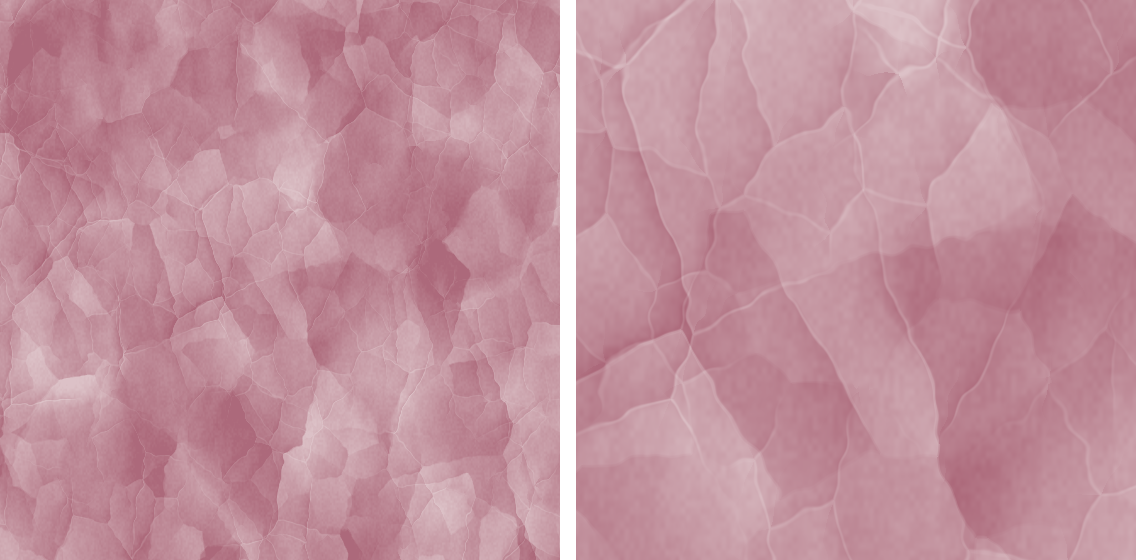
Left, the full canvas; right, a detail of the centre.
This texture is drawn by a Shadertoy shader. Its source:

```glsl
// Rose stone of overlapping translucent flakes, slightly taller than wide.
// Three warped Voronoi layers carry tilted tones; borders vary from crisp to
// faded, and some carry a thin pale crack with a shadow on one side.

const vec3 DEEP_ROSE = vec3(0.700, 0.458, 0.520);
const vec3 PALE_ROSE = vec3(0.820, 0.680, 0.712);
const float MEAN_TONE = 0.485;
const float FLAKE_ASPECT = 0.72;    // height squeeze before the cells are cut
const float TILT = 0.72;            // tone slope across one flake
const float CLOUD_CONTRAST = 0.98;
const float FIBRE_CONTRAST = 0.20;
const float GRAIN_CONTRAST = 0.17;
const float CRISP_EDGE = 0.0010;    // border widths, in canvas units
const float FADED_EDGE = 0.022;
const float CRACK_WIDTH = 0.0010;
const float SHADOW_WIDTH = 0.008;
const float CRACK_LIGHT = 0.27;
const float CRACK_SHADE = 0.38;
const vec2 SHADOW_SIDE = vec2(0.89, -0.45);

// Integer hash: three values in 0..1 for a lattice point and a seed
vec3 hash3(vec2 cell, float seed) {
    uvec3 v = uvec3(ivec3(vec3(cell, seed)) + 1000);
    v = v * 1664525u + 1013904223u;
    v.x += v.y * v.z; v.y += v.z * v.x; v.z += v.x * v.y;
    v ^= v >> 16u;
    v.x += v.y * v.z; v.y += v.z * v.x; v.z += v.x * v.y;
    return vec3(v >> 8u) / 16777216.0;
}

float noise(vec2 p, float seed) {
    vec2 i = floor(p), f = fract(p);
    f = f * f * (3.0 - 2.0 * f);
    float low = mix(hash3(i, seed).x, hash3(i + vec2(1, 0), seed).x, f.x);
    float high = mix(hash3(i + vec2(0, 1), seed).x, hash3(i + vec2(1, 1), seed).x, f.x);
    return mix(low, high, f.y);
}

float fbm(vec2 p, float seed) {
    float sum = 0.0, weight = 0.5;
    for (int k = 0; k < 4; k++) {
        sum += weight * noise(p, seed + float(k));
        p = p * 2.03 + 3.7;
        weight *= 0.5;
    }
    return sum / 0.9375;
}

// Bends flake borders broadly and frays them finely
vec2 warp(vec2 p, float seed) {
    vec2 broad = vec2(fbm(p * 8.0, seed), fbm(p * 8.0, seed + 10.0)) - 0.5;
    vec2 fine = vec2(noise(p * 90.0, seed + 20.0), noise(p * 90.0, seed + 21.0)) - 0.5;
    return p + broad * 0.040 + fine * 0.0050;
}

// Flat tone plus a slope in a random direction
float flakeTone(vec2 cell, vec2 fromCentre, float seed) {
    vec3 h = hash3(cell, seed + 50.0);
    float angle = 6.2832 * h.y;
    return h.x - 0.5 + TILT * dot(fromCentre, vec2(cos(angle), sin(angle)));
}

// x: flake tone, y: crack relief
vec2 flakeLayer(vec2 p, float scale, float seed, float pixel) {
    vec2 q = warp(p, seed) * vec2(1.0, FLAKE_ASPECT) * scale;
    vec2 base = floor(q), f = q - base;

    // Nearest flake centre
    vec2 nearCell = vec2(0.0), nearOffset = vec2(0.0);
    float best = 9.0;
    for (int y = -1; y <= 1; y++)
    for (int x = -1; x <= 1; x++) {
        vec2 g = vec2(x, y);
        vec2 r = g + hash3(base + g, seed).xy - f;
        if (dot(r, r) < best) { best = dot(r, r); nearCell = g; nearOffset = r; }
    }

    // Nearest border and the flake beyond it
    vec2 nextCell = nearCell, nextOffset = nearOffset, normal = vec2(1.0, 0.0);
    float border = 9.0;
    for (int y = -2; y <= 2; y++)
    for (int x = -2; x <= 2; x++) {
        vec2 g = nearCell + vec2(x, y);
        vec2 r = g + hash3(base + g, seed).xy - f;
        vec2 across = r - nearOffset;
        if (dot(across, across) < 0.00001) continue;
        vec2 n = normalize(across);
        float d = dot(0.5 * (r + nearOffset), n);
        if (d < border) { border = d; normal = n; nextCell = g; nextOffset = r; }
    }
    border /= scale;

    // Crisp in some regions, bleeding into the neighbour in others
    float fade = smoothstep(0.50, 0.80, noise(p * 8.0, seed + 30.0));
    float width = max(mix(CRISP_EDGE, FADED_EDGE, fade), 0.7 * pixel);
    float here = flakeTone(base + nearCell, -nearOffset, seed);
    float beyond = flakeTone(base + nextCell, -nextOffset, seed);
    float tone = mix(0.5 * (here + beyond), here, smoothstep(0.0, width, border));

    // Pale crack and one-sided shadow
    float present = smoothstep(0.40, 0.78, noise(p * 11.0, seed + 40.0));
    float lineWidth = max(CRACK_WIDTH, 0.5 * pixel);
    float light = 1.0 - smoothstep(0.0, lineWidth * 1.6, border);
    float side = smoothstep(0.1, 0.9, dot(normal, SHADOW_SIDE));
    float shade = side * exp(-border / SHADOW_WIDTH) * (1.0 - light);
    return vec2(tone, present * (CRACK_LIGHT * light - CRACK_SHADE * shade));
}

void mainImage(out vec4 fragColor, in vec2 fragCoord) {
    float pixel = 1.0 / iResolution.y;
    vec2 p = fragCoord * pixel;

    vec2 large = flakeLayer(p, 5.5, 100.0, pixel);
    vec2 medium = flakeLayer(p + 0.37, 10.0, 200.0, pixel);
    vec2 small = flakeLayer(p + 0.71, 18.0, 300.0, pixel);

    float tone = MEAN_TONE + 0.42 * large.x + 0.52 * medium.x + 0.32 * small.x;
    tone += large.y + 0.9 * medium.y + 0.7 * small.y;

    // Soft clouds, faint upright fibre and fine grain
    tone += CLOUD_CONTRAST * (fbm(p * vec2(6.5, 5.0), 400.0) - 0.5);
    tone += FIBRE_CONTRAST * (fbm(p * vec2(95.0, 35.0), 500.0) - 0.5);
    tone += GRAIN_CONTRAST * (noise(p * vec2(330.0, 240.0), 600.0) - 0.5);

    fragColor = vec4(mix(DEEP_ROSE, PALE_ROSE, clamp(tone, -0.2, 1.35)), 1.0);
}
```
